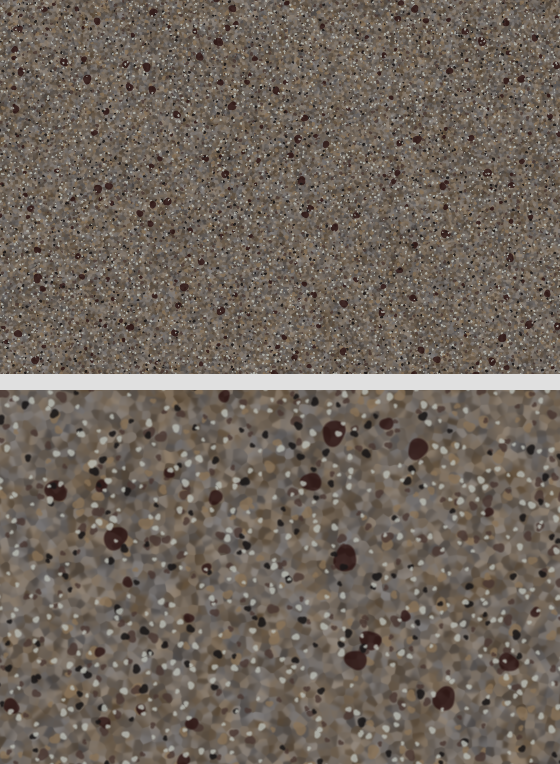
Top, the full canvas; bottom, a detail of the centre.
Write a WebGL 2 fragment shader that draws this texture.

```glsl
#version 300 es
precision highp float;

uniform vec2 u_resolution;
out vec4 fragColor;

const float TAU = 6.28319;

vec3 hash3(vec2 cell, float seed) {
    vec3 q = fract(vec3(cell.xyx + seed * 17.31) * vec3(0.1031, 0.1030, 0.0973));
    q += dot(q, q.yxz + 33.33);
    return fract((q.xxy + q.yxx) * q.zyx);
}

// Cellular noise with softly blended borders: x is brightness, y is warmth.
vec2 mottle(vec2 p, float density, float sharpness, float seed) {
    vec2 g = p * density;
    vec2 home = floor(g);
    vec2 sum = vec2(0.0);
    float total = 0.0;
    for (int y = -1; y <= 1; y++) {
        for (int x = -1; x <= 1; x++) {
            vec2 cell = home + vec2(x, y);
            vec2 center = cell + hash3(cell, seed).xy;
            vec2 toCenter = g - center;
            float weight = exp(-sharpness * dot(toCenter, toCenter));
            sum += weight * (hash3(cell, seed + 5.0).xy * 2.0 - 1.0);
            total += weight;
        }
    }
    return sum / max(total, 1e-5);
}

// Coverage of scattered rough chips; radii are in units of canvas height.
float chips(vec2 p, float density, float share, vec2 radii, float rough, float seed) {
    vec2 g = p * density;
    vec2 home = floor(g);
    float edge = max(0.55 / u_resolution.y, 0.0013);
    float cover = 0.0;
    for (int y = -1; y <= 1; y++) {
        for (int x = -1; x <= 1; x++) {
            vec2 cell = home + vec2(x, y);
            vec3 place = hash3(cell, seed);
            vec3 form = hash3(cell, seed + 9.0);
            vec2 d = (g - cell - place.xy) / density;
            float angle = atan(d.y, d.x + 1e-7);
            float outline = 1.0 + rough * (sin(2.0 * angle + TAU * form.y)
                                         + 0.6 * sin(3.0 * angle + TAU * form.z));
            float radius = mix(radii.x, radii.y, form.x * form.x) * outline;
            float chip = 1.0 - smoothstep(radius - edge, radius + edge, length(d));
            cover = max(cover, chip * step(place.z, share));
        }
    }
    return cover;
}

// Faint broad drift of tone.
float drift(vec2 p) {
    return sin(p.x * 9.0 + 2.0 * sin(p.y * 7.0))
         + sin(p.y * 13.0 + 2.0 * sin(p.x * 11.0 + 1.3));
}

vec3 layer(vec3 under, vec3 tint, float cover) {
    return mix(under, tint, cover);
}

void main() {
    vec2 p = gl_FragCoord.xy / u_resolution.y;

    // Grey-brown matrix
    vec2 fine = mottle(p, 150.0, 7.0, 1.0);
    vec2 coarse = mottle(p, 62.0, 6.0, 2.0);
    vec3 color = vec3(0.428, 0.390, 0.352);
    color += 0.100 * fine.x + 0.035 * coarse.x + 0.006 * drift(p);
    color += vec3(0.016, 0.0, -0.022) * (fine.y + coarse.y);

    // Tan and brown grains
    color = layer(color, vec3(0.54, 0.45, 0.34),
                  0.75 * chips(p, 57.0, 0.28, vec2(0.0022, 0.0058), 0.16, 11.0));
    color = layer(color, vec3(0.28, 0.21, 0.19),
                  0.80 * chips(p, 68.0, 0.32, vec2(0.0020, 0.0050), 0.16, 23.0));

    // Dark red chips
    color = layer(color, vec3(0.205, 0.120, 0.110) + 0.03 * fine.x,
                  0.95 * chips(p, 21.0, 0.36, vec2(0.0042, 0.0120), 0.10, 37.0));

    // Black and pale specks
    color = layer(color, vec3(0.10, 0.09, 0.09),
                  0.90 * chips(p, 56.0, 0.26, vec2(0.0020, 0.0040), 0.14, 41.0));
    color = layer(color, vec3(0.71, 0.72, 0.69),
                  0.85 * chips(p, 86.0, 0.40, vec2(0.0016, 0.0034), 0.12, 53.0));

    fragColor = vec4(clamp(color, 0.0, 1.0), 1.0);
}
```
